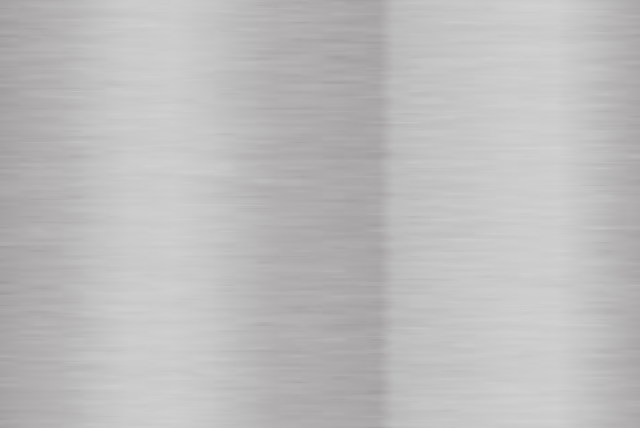
Reproduce this texture procedurally as a WebGL 2 fragment shader.

```glsl
#version 300 es
precision highp float;
// Brushed steel sheet: soft vertical sheen bands crossed by fine horizontal grain.

uniform vec2 u_resolution;
out vec4 fragColor;

const int STOPS = 20;
const float COLUMNS = 29.5;

// Sheen stops: horizontal position, brightness
const vec2 SHEEN[STOPS] = vec2[STOPS](
  vec2(0.00, 0.650), vec2(0.04, 0.680), vec2(0.10, 0.715), vec2(0.15, 0.760),
  vec2(0.20, 0.792), vec2(0.27, 0.800), vec2(0.33, 0.775), vec2(0.38, 0.735),
  vec2(0.43, 0.698), vec2(0.50, 0.680), vec2(0.55, 0.664), vec2(0.592, 0.660),
  vec2(0.615, 0.738), vec2(0.66, 0.758), vec2(0.73, 0.778), vec2(0.80, 0.798),
  vec2(0.87, 0.804), vec2(0.92, 0.760), vec2(0.96, 0.715), vec2(1.00, 0.672)
);

float hash(vec2 p) {
  vec3 q = fract(vec3(p.xyx) * 0.1031);
  q += dot(q, q.yzx + 33.33);
  return fract((q.x + q.y) * q.z);
}

float valueNoise(vec2 p) {
  vec2 cell = floor(p);
  vec2 f = fract(p);
  f = f * f * (3.0 - 2.0 * f);
  float low = mix(hash(cell), hash(cell + vec2(1.0, 0.0)), f.x);
  float high = mix(hash(cell + vec2(0.0, 1.0)), hash(cell + vec2(1.0, 1.0)), f.x);
  return mix(low, high, f.y);
}

// Piecewise linear brightness across the sheet
float sheen(float x) {
  float value = SHEEN[0].y;
  for (int i = 1; i < STOPS; i++) {
    float t = clamp((x - SHEEN[i - 1].x) / (SHEEN[i].x - SHEEN[i - 1].x), 0.0, 1.0);
    value += t * (SHEEN[i].y - SHEEN[i - 1].y);
  }
  return value;
}

// Centred streak noise, long in x and thin in y
float streaks(vec2 uv, vec2 frequency, float seed) {
  return valueNoise(uv * frequency + seed) - 0.5;
}

// Short streaks that break at narrow column borders
float brokenStreaks(vec2 uv, float rows, float edge) {
  float column = uv.x * COLUMNS;
  float id = floor(column);
  float here = valueNoise(vec2(id * 7.0 + 0.5, uv.y * rows));
  float next = valueNoise(vec2((id + 1.0) * 7.0 + 0.5, uv.y * rows));
  return mix(here, next, smoothstep(1.0 - edge, 1.0, fract(column))) - 0.5;
}

void main() {
  vec2 uv = gl_FragCoord.xy / u_resolution;

  // Sheen with a slightly uneven border
  float wobble = streaks(uv, vec2(5.0, 70.0), 11.0) * 0.012;
  float light = mix(sheen(uv.x), sheen(uv.x + wobble), 0.6);

  // Grain, from broad to fine
  float grain = streaks(uv, vec2(7.0, 55.0), 3.0) * 0.018;
  grain += streaks(uv, vec2(15.0, 130.0), 47.0) * 0.032;
  grain += brokenStreaks(uv, 120.0, 0.25) * 0.020;

  // Sparse bright and dark scratches
  float scratch = streaks(uv, vec2(17.0, 150.0), 91.0) * 2.0;
  grain += sign(scratch) * smoothstep(0.6, 1.0, abs(scratch)) * 0.022;

  // Grain fades in the brightest bands
  float contrast = mix(1.0, 0.6, smoothstep(0.72, 0.80, light));
  light += grain * contrast;

  // Faint cool violet tint in the shade
  float shade = 1.0 - smoothstep(0.66, 0.80, light);
  vec3 tint = vec3(0.003, -0.005, -0.001) * shade;
  fragColor = vec4(clamp(vec3(light) + tint, 0.0, 1.0), 1.0);
}
```
